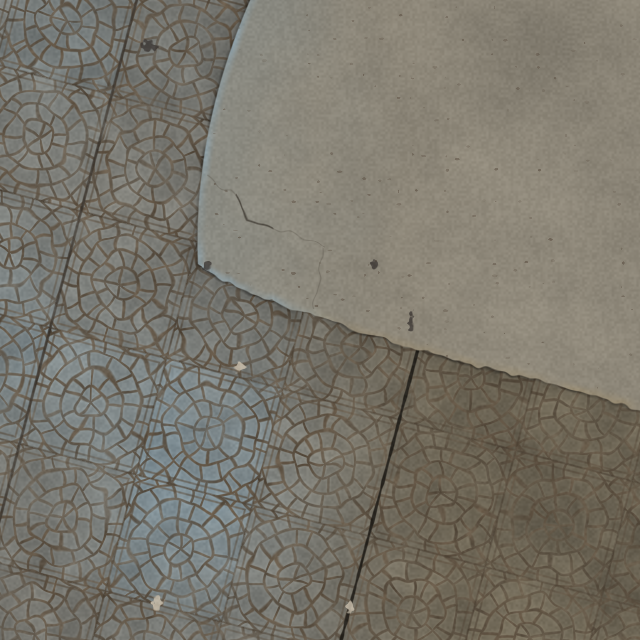
Give the GLSL for this texture, as a WebGL 2 fragment shader.

```glsl
#version 300 es
precision highp float;
// Worn cobble-pattern floor tiles, turned askew, under a cracked concrete slab.

#define TILE_SIZE 0.188
#define TILE_ANGLE 0.258
#define TILE_ORIGIN vec2(0.2604, 0.4401)
#define RING_WIDTH 0.132
#define GROOVE 0.0115
#define SLAB_WEAR 0.010
#define GRAIN 0.05
#define BLUE_LIGHT vec3(0.50, 0.57, 0.605)
#define WARM_STONE vec3(0.435, 0.405, 0.34)
#define GREY_STONE vec3(0.468, 0.465, 0.44)
#define GROOVE_DIRT vec3(0.355, 0.305, 0.245)
#define CONCRETE vec3(0.555, 0.53, 0.475)

uniform vec2 u_resolution;
out vec4 fragColor;

float hash(vec2 p) {
    return fract(sin(dot(p, vec2(127.1, 311.7))) * 43758.5);
}

float noise(vec2 p) {
    vec2 i = floor(p), f = fract(p);
    f = f * f * (3.0 - 2.0 * f);
    return mix(mix(hash(i), hash(i + vec2(1, 0)), f.x),
               mix(hash(i + vec2(0, 1)), hash(i + vec2(1, 1)), f.x), f.y);
}

float fbm(vec2 p) {
    float sum = 0.0, amp = 0.5;
    for (int i = 0; i < 5; i++) {
        sum += amp * noise(p);
        p = mat2(1.6, 1.2, -1.2, 1.6) * p + 7.3;
        amp *= 0.5;
    }
    return sum;
}

float segment(vec2 p, vec2 a, vec2 b) {
    vec2 d = b - a;
    return length(p - a - d * clamp(dot(p - a, d) / dot(d, d), 0.0, 1.0));
}

float glow(vec2 p, vec2 centre, vec2 size) {
    vec2 d = (p - centre) / size;
    return exp(-dot(d, d));
}

float line(float d, float width, float blur) {
    return 1.0 - smoothstep(width - blur, width + blur, d);
}

// Soft fleck with a ragged outline
float fleck(vec2 p, vec2 centre, vec2 size) {
    return line(length((p - centre) / size) + 1.2 * noise(p * 190.0), 1.5, 0.25);
}

// Concentric cobbles: x = distance to nearest groove, y = stone tone
vec2 cobbles(vec2 q, vec2 id) {
    q += 0.07 * (vec2(noise(q * 7.0 + id * 9.1), noise(q * 7.0 + id * 5.3 + 40.0)) - 0.5);
    float r = length(q), ring = floor(r / RING_WIDTH);
    float count = floor(5.0 + 5.4 * ring);
    float a = (atan(q.y, q.x) / 6.28318 + 0.5) * count;
    float joint = floor(a + 0.5);
    vec2 seed = id * 17.0 + ring * 3.7;
    float side = a - joint - 0.55 * (hash(seed + mod(joint, count)) - 0.5);
    float radial = abs(side) * 6.28318 * r / count;
    float circle = abs(r - max(1.0, floor(r / RING_WIDTH + 0.5)) * RING_WIDTH);
    float tone = hash(seed + 31.0 + mod(joint + step(0.0, side), count));
    return vec2(min(radial, circle), tone);
}

vec3 tiles(vec2 p, float px) {
    float c = cos(TILE_ANGLE), s = sin(TILE_ANGLE);
    vec2 g = mat2(c, s, -s, c) * (p - TILE_ORIGIN) / TILE_SIZE;
    vec2 id = floor(g), q = fract(g) - 0.5;
    float aa = 0.9 * px / TILE_SIZE;
    vec2 stone = cobbles(q, id);

    // Cool light on the left, warm dirt on the right, partly stepped by tile
    vec2 lit = p - 0.45 * mat2(c, -s, s, c) * q * TILE_SIZE;
    float blue = 0.9 * glow(lit, vec2(0.29, 0.25), vec2(0.14, 0.2))
               + 0.6 * glow(lit, vec2(0.02, 0.46), vec2(0.14, 0.17))
               + 0.4 * glow(lit, vec2(0.08, 0.95), vec2(0.18, 0.16));
    blue *= 0.65 + 0.7 * fbm(p * 9.0);
    vec3 col = mix(GREY_STONE, WARM_STONE, smoothstep(0.35, 0.75, p.x));
    col = mix(col, BLUE_LIGHT, min(blue, 1.0));
    col *= 0.90 + 0.1 * stone.y + 0.08 * hash(id + 3.0);
    col *= 0.88 + 0.24 * fbm(p * 18.0 + 3.0);
    col *= 1.0 - 0.1 * glow(p, vec2(0.88, 0.2), vec2(0.16, 0.14));
    col *= 1.0 + 0.06 * line(stone.x, 0.027, 0.015);

    // Grooves between stones, seams between tiles
    vec3 dirt = GROOVE_DIRT * (0.85 + 0.35 * noise(p * 60.0));
    float wear = 0.5 + 0.5 * noise(p * 25.0);
    col = mix(col, dirt, wear * line(stone.x, GROOVE, aa));
    vec2 edge = 0.5 - abs(q);
    float seam = min(edge.x, edge.y);
    col = mix(col, dirt, 0.7 * wear * line(abs(seam - 0.05), 0.008, aa));
    col = mix(col, dirt * 0.88, 0.8 * wear * line(seam, 0.008, aa));
    float gap = abs(g.x - 2.0) + 0.012 * (noise(g * 15.0) - 0.5);
    col = mix(col, vec3(0.13, 0.12, 0.1), 0.9 * line(gap, 0.012, aa));
    return mix(col, vec3(0.2, 0.18, 0.16), 0.7 * wear * line(abs(g.x + 1.0), 0.012, aa));
}

vec3 slab(vec2 p, float d, float px) {
    float cloud = fbm(p * 5.0);
    vec3 col = CONCRETE * (0.9 + 0.1 * cloud + 0.11 * fbm(p * 24.0));
    float cool = 1.0 - smoothstep(0.28, 0.62, p.x + 0.2 * (cloud - 0.5));
    col = mix(col, vec3(0.525, 0.545, 0.53), 0.65 * cool);
    col *= 1.0 - 0.1 * glow(p, vec2(0.84, 0.91), vec2(0.13, 0.1)) * (0.5 + cloud);
    // Pale worn lip
    vec3 lip = mix(vec3(0.56, 0.64, 0.68), vec3(0.6, 0.55, 0.45), smoothstep(0.4, 0.56, p.x));
    col = mix(col, lip, noise(p * 30.0) * line(d, 0.008, 0.008));
    // Scattered specks
    vec2 cell = floor(p * 55.0);
    vec2 at = (cell + 0.2 + 0.6 * vec2(hash(cell), hash(cell + 19.0))) / 55.0;
    float speck = step(0.8, hash(cell + 53.0)) * fleck(p, at, vec2(0.001 + 0.003 * hash(cell + 7.0), 0.0018));
    col = mix(col, vec3(0.36, 0.31, 0.26), 0.6 * hash(cell + 5.0) * speck);
    // Cracks
    vec2 w = p + 0.01 * (vec2(noise(p * 55.0), noise(p * 55.0 + 20.0)) - 0.5);
    vec2 a = vec2(0.366, 0.696), b = vec2(0.39, 0.659), c = vec2(0.424, 0.645);
    float deep = min(segment(w, a, b), segment(w, b, c));
    float fine = min(segment(w, vec2(0.322, 0.726), a), segment(w, c, vec2(0.508, 0.615)));
    fine = min(fine, segment(w, vec2(0.506, 0.612), vec2(0.488, 0.522)));
    col = mix(col, vec3(0.25, 0.23, 0.2), 0.8 * line(deep, 0.0013, px));
    return mix(col, vec3(0.38, 0.36, 0.32), 0.5 * line(fine, 0.0007, px));
}

void main() {
    vec2 p = gl_FragCoord.xy / u_resolution;
    float px = 1.0 / u_resolution.y;
    // Slab outline: bowed left side, sagging lower side
    float left = 0.3086 + 0.576 * pow(abs(p.y - 0.622), 2.0);
    float t = clamp((p.x - 0.316) / 0.684, 0.0, 1.0);
    float lower = 0.586 - 0.324 * (p.x - 0.316) - 0.0586 * sqrt(t) * (1.0 - t);
    lower += SLAB_WEAR * (noise(p * 22.0) + 0.6 * noise(p * 75.0) - 0.8);
    float d = min(p.x - left, 0.95 * (p.y - lower));

    vec3 col = tiles(p, px);
    col *= 1.0 - 0.4 * noise(p * 28.0) * smoothstep(-0.006, 0.0, d) - 0.1 * smoothstep(-0.03, 0.0, d);
    col = mix(col, slab(p, d, px), smoothstep(-px, px, d));

    // Stains and pale chips
    float stain = max(fleck(p, vec2(0.234, 0.929), vec2(0.011, 0.009)),
                      fleck(p, vec2(0.642, 0.499), vec2(0.004, 0.017)));
    stain = max(stain, fleck(p, vec2(0.584, 0.587), vec2(0.006)));
    stain = max(stain, fleck(p, vec2(0.324, 0.584), vec2(0.007)));
    col = mix(col, vec3(0.22, 0.2, 0.19), 0.75 * stain);
    float chip = max(fleck(p, vec2(0.375, 0.426), vec2(0.01, 0.007)),
                     fleck(p, vec2(0.246, 0.058), vec2(0.009, 0.011)));
    chip = max(chip, fleck(p, vec2(0.547, 0.052), vec2(0.006, 0.008)));
    col = mix(col, vec3(0.76, 0.72, 0.65), 0.9 * chip);
    fragColor = vec4(col + GRAIN * (noise(p * 260.0) - 0.5), 1.0);
}
```
